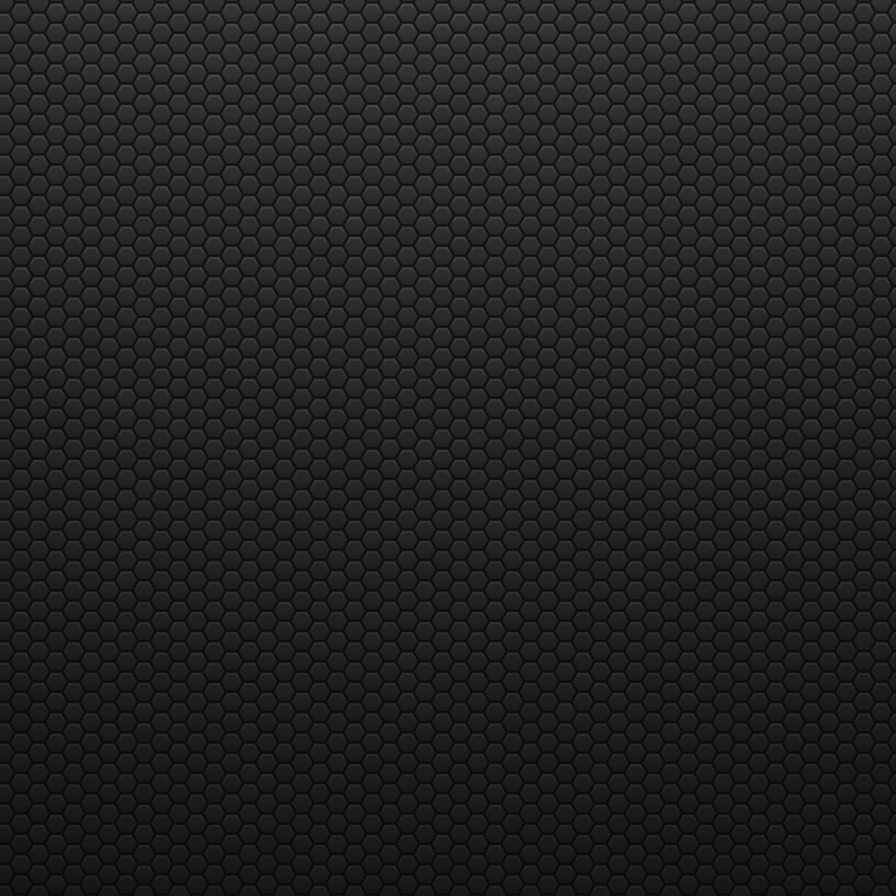
Reproduce this pattern procedurally as a WebGL 2 fragment shader.

```glsl
#version 300 es
precision highp float;
// Dark embossed honeycomb: flat-topped hexagons split by soft black grooves,
// each lit on its upper rim, under a vertical fade from charcoal to near black.
// Cells come from two interleaved grids; the nearer centre owns the point.

uniform vec2 u_resolution;
out vec4 fragColor;

const float ROW_PITCH = 0.02263;             // cell height: about 44 rows, 51 columns
const vec2 CELL_ORIGIN = vec2(0.4939, 0.8956);
const float GROOVE_HALF = 0.055;             // lengths below are in cell heights
const float GROOVE_SOFT = 0.05;
const float RIM_INSET = 0.125;
const float RIM_WIDTH = 0.055;
const vec3 FACE_TOP = vec3(0.204);
const vec3 FACE_BOTTOM = vec3(0.097);
const vec3 RIM_TINT = vec3(0.075);
const float GROOVE_SHADE = 0.40;             // groove brightness relative to the face
const float LOWER_SHADE = 0.16;              // darkening below each cell's middle
const float SIDE_FADE = 0.08;                // darkening toward left and right edges
const float CELL_VARIATION = 0.04;
const float RIM_VARIATION = 0.45;
const float NOISE_SCALE = 19.0;

float hash(vec2 p) {
    vec3 q = fract(vec3(p.xyx) * 0.1031);
    q += dot(q, q.yzx + 33.33);
    return fract((q.x + q.y) * q.z);
}

vec2 latticeGradient(vec2 cell) {
    float angle = 6.28319 * hash(cell);
    return vec2(cos(angle), sin(angle));
}

float gradientNoise(vec2 p) {
    vec2 i = floor(p), f = fract(p);
    vec2 w = f * f * f * (f * (f * 6.0 - 15.0) + 10.0);
    vec2 e = vec2(1.0, 0.0);
    float low = mix(dot(latticeGradient(i), f),
                    dot(latticeGradient(i + e.xy), f - e.xy), w.x);
    float high = mix(dot(latticeGradient(i + e.yx), f - e.yx),
                     dot(latticeGradient(i + e.xx), f - e.xx), w.x);
    return mix(low, high, w.y);
}

// Offset from the nearest hexagon centre; hexagons are one unit tall.
vec2 hexOffset(vec2 p) {
    const vec2 period = vec2(1.7320508, 1.0);
    vec2 a = mod(p + 0.5 * period, period) - 0.5 * period;
    vec2 b = mod(p, period) - 0.5 * period;
    return dot(a, a) < dot(b, b) ? a : b;
}

// Distance inward from the hexagon boundary.
float hexInset(vec2 p) {
    p = abs(p);
    return 0.5 - max(p.y, dot(p, vec2(0.8660254, 0.5)));
}

void main() {
    vec2 uv = gl_FragCoord.xy / u_resolution.y;
    float across = gl_FragCoord.x / u_resolution.x;
    float pixel = 1.0 / (u_resolution.y * ROW_PITCH);

    vec2 p = (uv - CELL_ORIGIN) / ROW_PITCH;
    vec2 local = hexOffset(p);
    vec2 centre = p - local;
    float inset = hexInset(local);

    // Face: overall fade, side falloff and a faint difference per cell
    float side = 2.0 * across - 1.0;
    vec3 face = mix(FACE_BOTTOM, FACE_TOP, uv.y);
    face *= 1.0 - SIDE_FADE * side * side;
    vec2 cellId = floor(centre * vec2(1.1547005, 2.0) + 0.5) + 200.0;
    face *= 1.0 + CELL_VARIATION * (hash(cellId) - 0.5);
    face *= 1.0 - LOWER_SHADE * smoothstep(0.05, -0.45, local.y);

    // Upper rim: a thin catch of light whose strength drifts over the sheet
    float rimDistance = abs(inset - RIM_INSET);
    float rim = 1.0 - smoothstep(RIM_WIDTH - 0.5 * pixel, RIM_WIDTH + 0.5 * pixel, rimDistance);
    rim *= smoothstep(0.0, 0.36, local.y);
    rim *= 1.0 + RIM_VARIATION * gradientNoise(uv * NOISE_SCALE);
    vec3 color = face + RIM_TINT * rim * mix(0.45, 1.0, uv.y);

    // Groove: soft dark channel between neighbours
    float soft = max(GROOVE_SOFT, 0.5 * pixel);
    float groove = 1.0 - smoothstep(GROOVE_HALF - soft, GROOVE_HALF + soft, inset);
    color = mix(color, face * GROOVE_SHADE, groove);

    fragColor = vec4(color, 1.0);
}
```
